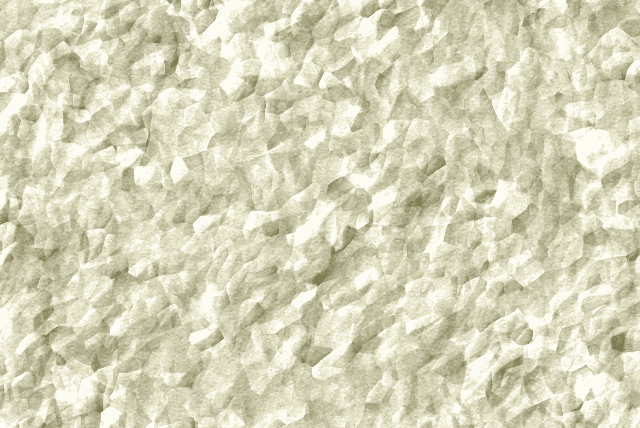
A WebGL 2 fragment shader for this texture:

```glsl
#version 300 es
precision highp float;
// Crumpled cream paper lit from the upper left. Layers of stretched cellular
// noise give each cell a tilt, a folded ridge and curled rims; the summed
// slope towards the light picks a tone from a shadow-paper-highlight ramp.

#define BASE_FREQ 6.8      // coarsest facets per canvas height
#define FREQ_STEP 1.70     // size ratio between layers
#define FOLD_ANGLE 1.0     // main fold direction in radians
#define STRETCH 1.45       // facet length over width
#define TILT 0.40          // random slope of whole facets
#define ROOF 0.72          // slope of the two sides of a folded facet
#define RIM_CURL 3.6       // bending of facets near their rims
#define CREASE_SHARP 1100.0 // crispness of facet borders
#define CONTRAST 0.175     // tone change per unit of slope
#define MID_TONE 0.848     // tone of flat paper
#define CREASE_DARK 0.08   // shadow lying in the creases
#define GRAIN 0.065        // strength of the paper tooth

uniform vec2 u_resolution;
out vec4 fragColor;

vec3 hash3(vec2 cell) {
    vec3 q = fract(cell.xyx * vec3(0.1031, 0.1030, 0.0973));
    q += dot(q, q.yxz + 33.33);
    return fract((q.xxy + q.yzz) * q.zyx);
}

// Turns p so that x runs along the given direction
vec2 alignTo(vec2 p, float angle) {
    vec2 along = vec2(cos(angle), sin(angle));
    return vec2(dot(p, along), dot(p, vec2(-along.y, along.x)));
}

// Bends straight folds with layered sines
vec2 warp(vec2 p) {
    p += 0.016 * sin(p.yx * vec2(7.3, 6.1) + vec2(1.0, 4.2));
    p += 0.006 * sin(p.yx * vec2(19.0, 23.0) + p * 9.0 + vec2(2.7, 0.6));
    p += 0.0018 * sin(p.yx * vec2(71.0, 63.0) + p * 37.0);
    return p;
}

// Soft cellular facets: x = slope towards the light, y = closeness to a crease
vec2 facets(vec2 p, float sharp) {
    vec2 base = floor(p);
    float total = 1e-18, squares = 1e-36, slope = 0.0;
    for (int j = -1; j <= 1; j++) {
        for (int i = -1; i <= 1; i++) {
            vec2 cell = base + vec2(i, j);
            vec3 site = hash3(cell);
            vec3 shape = hash3(cell + 57.3);
            vec2 d = p - cell - 0.05 - 0.9 * site.xy;
            float dist2 = dot(d, d);
            float weight = exp(sharp * (0.5 - dist2 - 0.12 * site.z));

            // Ridge across the cell, lit on one side and shaded on the other
            float turn = 2.4 * (shape.z - 0.5);
            float across = dot(d, vec2(sin(turn), cos(turn))) - 0.2 * (site.z - 0.5);
            float roof = cos(turn) * across * inversesqrt(across * across + 0.0012);

            float tilt = 2.0 * shape.x - 1.0;
            float rim = dot(d, vec2(-0.35, 0.94)) * min(dist2, 0.6);
            float bend = mix(-0.75, 1.0, shape.y) * (RIM_CURL * rim + ROOF * roof);
            slope += weight * (TILT * tilt + bend);
            total += weight;
            squares += weight * weight;
        }
    }
    return vec2(slope / total, 1.0 - squares / (total * total));
}

// Shadow, paper and highlight colours along the tone
vec3 paperColor(float tone) {
    vec3 shadow = vec3(0.50, 0.49, 0.33);
    vec3 dim = vec3(0.70, 0.69, 0.56);
    vec3 paper = vec3(0.92, 0.91, 0.81);
    vec3 glow = vec3(0.99, 0.99, 0.95);
    vec3 color = mix(shadow, dim, clamp((tone - 0.50) / 0.20, 0.0, 1.0));
    color = mix(color, paper, clamp((tone - 0.70) / 0.22, 0.0, 1.0));
    return mix(color, glow, clamp((tone - 0.92) / 0.09, 0.0, 1.0));
}

void main() {
    vec2 uv = gl_FragCoord.xy / u_resolution.y;
    vec2 p = warp(uv);

    // Some regions are crumpled harder than others
    float rugged = 1.0 + 0.17 * sin(4.1 * uv.x + 2.6 * sin(3.3 * uv.y + 0.7))
                       + 0.13 * sin(7.7 * uv.y - 5.2 * uv.x + 1.9);

    // Sum facet layers from broad folds to small wrinkles
    float slope = 0.0, crease = 0.0, freq = BASE_FREQ;
    for (int k = 0; k < 5; k++) {
        float layer = float(k);
        float mid = (layer - 1.8) / 1.6;
        float amp = 0.86 * exp(-mid * mid) * rugged;
        vec2 q = alignTo(p, FOLD_ANGLE + 0.5 * sin(layer * 2.4 + 0.5));
        q *= freq * vec2(inversesqrt(STRETCH), sqrt(STRETCH));
        vec2 facet = facets(q + 17.7 * layer + 5.3, min(45.0, CREASE_SHARP / freq));
        slope += amp * facet.x;
        crease += amp * facet.y * sin(9.0 * p.x + 13.0 * p.y + 2.0 * layer);
        freq *= FREQ_STEP;
    }

    // Fine paper tooth
    float tooth = facets(uv * 180.0, 7.0).x;

    float tone = MID_TONE + CONTRAST * slope - CREASE_DARK * crease + GRAIN * tooth;
    fragColor = vec4(paperColor(tone), 1.0);
}
```
